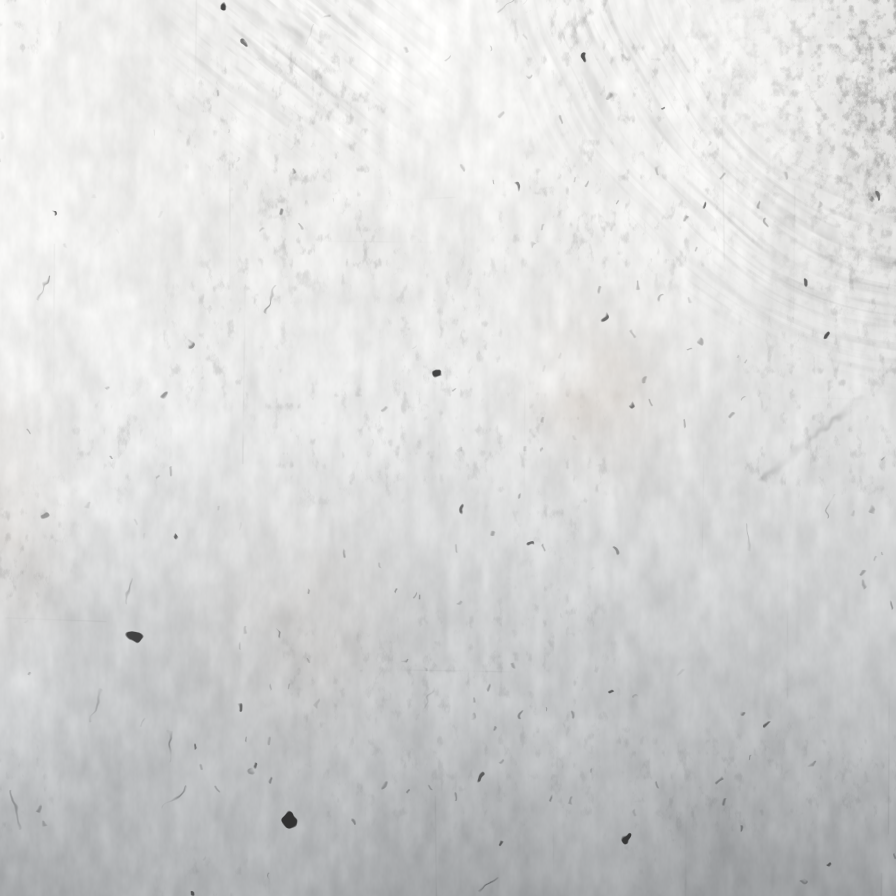
Give the GLSL for this texture, as a WebGL 1 fragment shader.

```glsl
precision highp float;
// Worn pale metal sheet: a vertical light falloff with brushed streaks,
// warm stains, curved scuffs, fine scratches and scattered dark pits.
// Marks are jittered cellular strokes; the surface is layered value noise.
uniform vec2 u_resolution;

float hash(vec2 p) {
  vec3 q = fract(p.xyx * 0.1031);
  q += dot(q, q.yzx + 33.33);
  return fract((q.x + q.y) * q.z);
}

float noise(vec2 p) {
  vec2 cell = floor(p);
  vec2 f = fract(p);
  f = f * f * (3.0 - 2.0 * f);
  float low = mix(hash(cell), hash(cell + vec2(1.0, 0.0)), f.x);
  float high = mix(hash(cell + vec2(0.0, 1.0)), hash(cell + 1.0), f.x);
  return mix(low, high, f.y);
}

float layeredNoise(vec2 p) {
  float sum = 0.0;
  float weight = 0.53;
  for (int i = 0; i < 4; i++) {
    sum += weight * noise(p);
    p = p * 2.03 + 17.3;
    weight *= 0.5;
  }
  return sum;
}

float blob(vec2 p, vec2 center, vec2 radius) {
  vec2 d = (p - center) / radius;
  return exp(-dot(d, d));
}

// Distance to a segment through the origin along a unit axis.
float segmentDistance(vec2 p, vec2 axis, float halfLength) {
  float along = clamp(dot(p, axis), -halfLength, halfLength);
  return length(p - axis * along);
}

// One randomly placed stroke per cell, kept with the given chance.
float strokes(vec2 p, float cells, float halfLength, float width,
              float angle, float spread, float chance, float seed, float soft) {
  float ink = 0.0;
  vec2 home = floor(p * cells);
  for (int y = -1; y <= 1; y++) {
    for (int x = -1; x <= 1; x++) {
      vec2 cell = home + vec2(float(x), float(y));
      vec2 key = cell + seed;
      vec2 jitter = vec2(hash(key + 3.7), hash(key + 41.2));
      float turn = angle + spread * (hash(key + 73.9) - 0.5);
      float size = mix(0.45, 1.0, hash(key + 97.1));
      vec2 offset = p - (cell + jitter) / cells;
      float d = segmentDistance(offset, vec2(cos(turn), sin(turn)), halfLength * size);
      float edge = width * size;
      float mark = 1.0 - smoothstep(edge - soft, edge + soft, d);
      mark *= step(hash(key), chance) * mix(0.5, 1.0, hash(key + 19.4));
      ink = max(ink, mark);
    }
  }
  return ink;
}

// Thin dark lines running along the y axis of p.
float scuffLines(vec2 p) {
  return smoothstep(0.5, 0.95, noise(p)) + 0.6 * smoothstep(0.5, 0.9, noise(p * 1.9 + 9.0));
}

float curvedScuffs(vec2 p) {
  vec2 d = p - vec2(1.1, 1.12);
  float r = length(d) + 0.004 * sin(p.x * 19.0) + 0.002 * sin(p.y * 43.0);
  float band = smoothstep(0.28, 0.44, r) * (1.0 - smoothstep(0.48, 0.6, r));
  return band * scuffLines(vec2(r * 150.0, atan(d.y, d.x) * 6.0));
}

float diagonalScuffs(vec2 p) {
  vec2 turned = vec2(p.x * 0.64 + p.y * 0.77, p.x * 0.77 - p.y * 0.64);
  float area = blob(p, vec2(0.34, 0.95), vec2(0.13, 0.1));
  return area * scuffLines(turned * vec2(150.0, 22.0));
}

float surfaceTone(vec2 p) {
  float falloff = clamp(1.0 - p.y, 0.0, 1.0);
  float tone = mix(0.655, 0.952, 1.0 - falloff * falloff);
  tone += 0.07 * (0.47 - p.x) * falloff;
  tone += 0.11 * (layeredNoise(p * vec2(6.0, 4.0)) - 0.5);
  tone += 0.05 * (layeredNoise(p * vec2(85.0, 12.0) + 31.0) - 0.5);
  tone += 0.085 * (layeredNoise(p * vec2(75.0, 42.0) + 7.0) - 0.5);
  return tone;
}

void main() {
  vec2 uv = gl_FragCoord.xy / u_resolution;
  float soft = max(0.0012, 0.7 / u_resolution.y);
  vec2 rough = uv + 0.006 * (vec2(noise(uv * 130.0), noise(uv * 130.0 + 50.0)) - 0.5);
  float tone = surfaceTone(uv);

  // Scuffs, with grimy grain strongest in the upper right corner
  tone -= 0.05 * curvedScuffs(uv) + 0.075 * diagonalScuffs(uv);
  float grime = blob(uv, vec2(1.03, 0.92), vec2(0.17, 0.21));
  float grain = smoothstep(0.45, 0.85, layeredNoise(uv * vec2(140.0, 115.0)));
  tone -= grime * (0.04 + 0.22 * grain);
  float patches = smoothstep(0.35, 0.7, noise(uv * 8.0 + 61.0));
  float dirt = layeredNoise(uv * vec2(120.0, 75.0) + 83.0);
  tone -= (0.04 + 0.08 * uv.y) * patches * smoothstep(0.58, 0.9, dirt);
  float smear = segmentDistance(rough - vec2(0.905, 0.51), vec2(0.77, 0.64), 0.07);
  tone -= 0.14 * (1.0 - smoothstep(0.0, 0.007, smear)) * noise(uv * 60.0);

  // Hairlines, short scratches and clustered faint flecks
  float upright = 1.571;
  float cluster = smoothstep(0.35, 0.65, noise(uv * 9.0 + 5.0));
  tone -= 0.06 * strokes(uv, 5.0, 0.11, 0.0009, upright, 0.04, 0.6, 11.0, soft) * noise(uv * 40.0);
  tone -= 0.05 * strokes(uv, 4.0, 0.07, 0.0008, 0.0, 0.1, 0.25, 23.0, soft) * noise(uv * 40.0);
  tone -= 0.32 * strokes(rough, 8.0, 0.022, 0.0013, 1.25, 1.3, 0.16, 37.0, soft) * noise(uv * 70.0);
  tone -= 0.22 * cluster * strokes(rough, 34.0, 0.003, 0.0016, 1.4, 1.4, 0.2, 53.0, soft);

  // Warm stains over a cool lower half
  float stain = blob(uv, vec2(0.67, 0.56), vec2(0.07, 0.08))
    + 0.8 * blob(uv, vec2(0.0, 0.42), vec2(0.07, 0.13))
    + 0.5 * blob(uv, vec2(0.33, 0.3), vec2(0.1, 0.12));
  stain *= 0.2 + 1.6 * layeredNoise(uv * 22.0);
  vec3 tint = mix(vec3(-0.008, 0.001, 0.009), vec3(0.002, 0.001, -0.005), smoothstep(0.0, 0.85, uv.y));
  vec3 color = tone + tint - stain * vec3(0.034, 0.048, 0.06);

  // Small specks and a few deep pits
  float pits = 0.6 * strokes(rough, 12.0, 0.0025, 0.0023, 1.3, 1.8, 0.13, 71.0, soft);
  pits = max(pits, strokes(rough, 5.0, 0.003, 0.0056, 0.8, 2.5, 0.16, 89.0, soft));
  color = mix(color, vec3(0.12), min(1.2 * pits, 0.93));
  gl_FragColor = vec4(clamp(color, 0.0, 1.0), 1.0);
}
```
